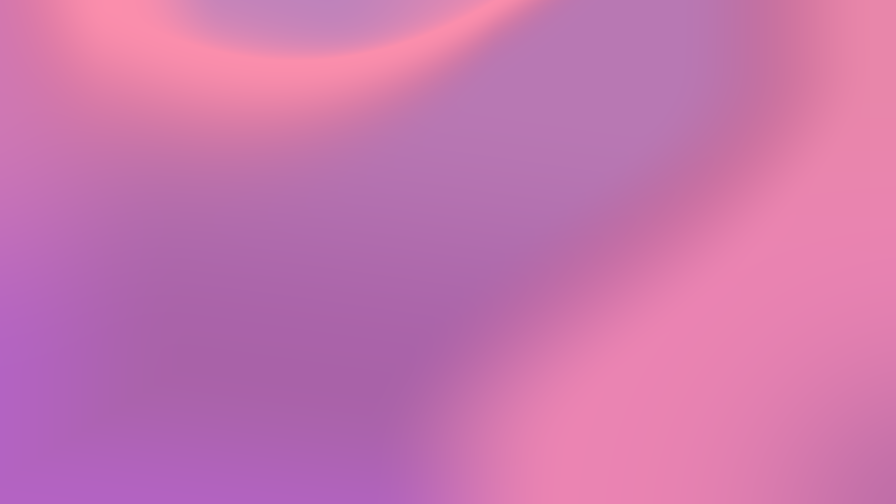
This background is drawn by a Shadertoy shader. Its source:

```glsl
// Soft blurred gradient: a mauve field with pink glow, violet edge and a curved salmon fold.

const vec3 MAUVE_HIGH  = vec3(0.722, 0.470, 0.702);
const vec3 MAUVE_LOW   = vec3(0.664, 0.386, 0.660);
const vec3 VIOLET      = vec3(0.705, 0.390, 0.765);
const vec3 ORCHID      = vec3(0.810, 0.470, 0.710);
const vec3 PINK        = vec3(0.922, 0.518, 0.698);
const vec3 ROSE        = vec3(0.910, 0.525, 0.665);
const vec3 SALMON      = vec3(0.995, 0.560, 0.672);
const vec3 LAVENDER    = vec3(0.740, 0.510, 0.735);
const vec3 CORNER_PLUM = vec3(0.720, 0.415, 0.650);
const vec3 FRINGE_LOSS = vec3(0.030, 0.050, 0.055);

// Round falloff: 1 at the centre, fading over the given radii.
float glow(vec2 p, vec2 centre, vec2 radii) {
    vec2 q = (p - centre) / radii;
    return exp(-dot(q, q));
}

// Peaks halfway through a blend, where mixed colours turn duller.
float fringe(float mask) {
    return 4.0 * mask * (1.0 - mask);
}

// Height of the fold, a shallow bowl along the top.
float foldHeight(float x) {
    float offset = x - 0.33;
    return 0.88 + 2.4 * offset * offset;
}

// Mauve body with violet along the left and lower edges.
vec3 fieldColor(vec2 p) {
    vec3 body = mix(MAUVE_LOW, MAUVE_HIGH, smoothstep(0.25, 0.85, p.y + 0.25 * (p.x - 0.4)));
    vec3 edge = mix(VIOLET, ORCHID, smoothstep(0.25, 0.8, p.y));
    float left = 1.0 - smoothstep(-0.03, 0.21, p.x);
    float low = 1.0 - smoothstep(-0.05, 0.28, p.y + 0.25 * (p.x - 0.2));
    return mix(body, edge, max(left, low));
}

// Pink glow right of an S-shaped border, with a plum lower corner.
vec3 addPink(vec3 color, vec2 p) {
    float border = 0.52 + 0.345 * smoothstep(0.1, 0.87, p.y);
    float spread = 0.11 + 0.05 * glow(p, vec2(0.68, 0.45), vec2(0.3, 0.25));
    float mask = smoothstep(-spread, spread, p.x - border);
    vec3 pink = mix(PINK, ROSE, smoothstep(0.4, 0.9, p.y));
    pink = mix(pink, CORNER_PLUM, 0.9 * glow(p, vec2(1.04, -0.04), vec2(0.19, 0.33)));
    float dull = fringe(mask) * smoothstep(0.15, 0.7, p.y);
    return mix(color, pink, mask) - FRINGE_LOSS * dull;
}

// Salmon fading below the fold, lavender filling the bowl above it.
vec3 addFold(vec3 color, vec2 p) {
    float rise = p.y - foldHeight(p.x);
    float fade = max(0.28 - 0.38 * p.x, 0.07);
    float depth = min(rise, 0.0) / fade;
    float salmon = exp(-depth * depth) * smoothstep(-0.06, 0.12, p.x);
    color = mix(color, SALMON, 0.95 * salmon) - FRINGE_LOSS * 0.6 * fringe(salmon);

    float softness = mix(0.06, 0.03, smoothstep(0.2, 0.42, p.x));
    float bowl = 1.0 - exp(-max(rise, 0.0) / softness);
    bowl *= smoothstep(0.14, 0.25, p.x) * (1.0 - smoothstep(0.36, 0.56, p.x) * 0.5);
    return mix(color, LAVENDER, bowl);
}

void mainImage(out vec4 fragColor, in vec2 fragCoord) {
    vec2 p = fragCoord / iResolution.xy;
    vec3 color = fieldColor(p);
    color = addPink(color, p);
    color = addFold(color, p);
    fragColor = vec4(clamp(color, 0.0, 1.0), 1.0);
}
```
